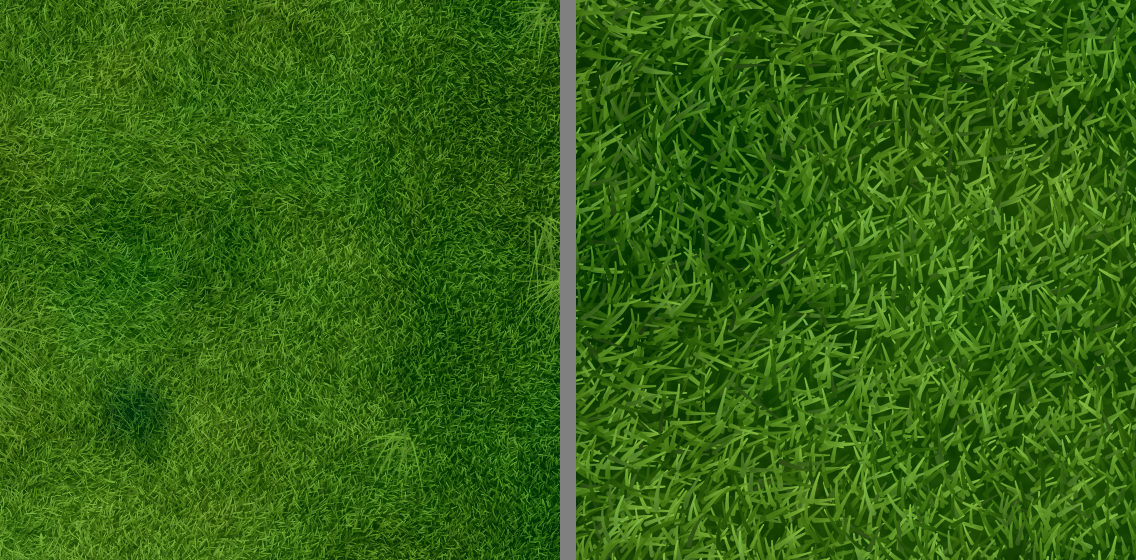
Left, the full canvas; right, a detail of the centre.
Write a Shadertoy shader that draws this texture.

```glsl
#define LAYERS 7
#define CELLS 72.0
#define BLADE_WIDTH 0.0013
#define CONTRAST 1.45
#define PATCHINESS 0.5
#define TUFTS 6
#define TUFT_BLADES 15

const vec3 DEEP_GREEN = vec3(0.09, 0.27, 0.01);
const vec3 MID_GREEN = vec3(0.23, 0.43, 0.055);
const vec3 LIGHT_GREEN = vec3(0.39, 0.60, 0.17);
const vec3 PALE_GREEN = vec3(0.33, 0.51, 0.20);
const vec3 TUFT_GREEN = vec3(0.44, 0.65, 0.20);

float hash(vec2 p) {
    vec3 q = fract(vec3(p.xyx) * 0.1031);
    q += dot(q, q.yzx + 33.33);
    return fract((q.x + q.y) * q.z);
}

float noise(vec2 p) {
    vec2 i = floor(p), f = fract(p);
    f = f * f * (3.0 - 2.0 * f);
    return mix(mix(hash(i), hash(i + vec2(1, 0)), f.x),
               mix(hash(i + vec2(0, 1)), hash(i + vec2(1, 1)), f.x), f.y);
}

float fbm(vec2 p) {
    float sum = 0.0, gain = 0.5;
    for (int i = 0; i < 4; i++) {
        sum += gain * noise(p);
        p = mat2(1.6, 1.2, -1.2, 1.6) * p + 7.3;
        gain *= 0.5;
    }
    return sum / 0.9375;
}

// Coverage of a tapered blade from its root; y is the position along it.
vec2 blade(vec2 p, vec2 dir, float len, float width, float soft) {
    float along = clamp(dot(p, dir) / len, 0.0, 1.0);
    float d = length(p - dir * len * along);
    float w = width * (1.0 - 0.6 * along);
    return vec2(1.0 - smoothstep(w - soft, w + soft, d), along);
}

// Overlapping short blades: x is tone, y is paleness.
vec2 lawn(vec2 uv, float soft) {
    vec2 turf = vec2(0.05, 0.0);
    float lean = 0.7 + 3.0 * (noise(uv * 7.0) - 0.5);
    float reach = mix(1.6, 0.95, smoothstep(0.3, 0.8, uv.x));
    for (int k = 0; k < LAYERS; k++) {
        vec2 grid = uv * CELLS + float(k) * vec2(37.37, 61.73);
        vec2 cell = floor(grid);
        for (int j = -1; j <= 1; j++)
        for (int i = -1; i <= 1; i++) {
            vec2 id = cell + vec2(i, j);
            float r = hash(id + 11.7);
            float angle = lean + 2.4 * (hash(id + 71.3) - 0.5);
            vec2 dir = vec2(cos(angle), sin(angle));
            float len = reach * mix(0.6, 1.0, r) / CELLS;
            vec2 center = id + vec2(hash(id + 3.1), hash(id + 47.9));
            vec2 p = (grid - center) / CELLS + dir * len * 0.5;
            vec2 b = blade(p, dir, len, BLADE_WIDTH * mix(0.75, 1.25, r), soft);
            float tone = mix(0.15, 1.0, hash(id + 23.5)) * mix(0.7, 1.1, b.y);
            float pale = step(0.84, hash(id + 91.1));
            turf = mix(turf, vec2(tone, pale), b.x);
        }
    }
    return turf;
}

// Fans of long blades: x, y of the root, heading, length.
vec2 tufts(vec2 uv, float soft) {
    vec4 fans[TUFTS] = vec4[TUFTS](
        vec4(0.985, 0.975, 3.9, 0.09), vec4(0.965, 0.60, 4.9, 0.11),
        vec4(1.01, 0.50, 3.7, 0.11), vec4(0.72, 0.215, 4.0, 0.085),
        vec4(-0.01, 0.40, 0.3, 0.13), vec4(-0.01, 0.30, 0.2, 0.08));
    vec2 cover = vec2(0.0);
    for (int t = 0; t < TUFTS; t++) {
        vec4 fan = fans[t];
        if (distance(uv, fan.xy) > fan.w * 1.5) continue;
        for (int k = 0; k < TUFT_BLADES; k++) {
            vec2 id = vec2(k, t) * 5.0;
            float angle = fan.z + 2.2 * (hash(id) - 0.5);
            vec2 root = fan.xy + 0.04 * (vec2(hash(id + 1.7), hash(id + 2.9)) - 0.5);
            vec2 p = uv - root;
            p.y += 2.0 * dot(p, p);
            float len = fan.w * mix(0.45, 1.0, hash(id + 4.3));
            vec2 b = blade(p, vec2(cos(angle), sin(angle)), len, 0.0019, soft);
            cover = mix(cover, vec2(0.75, hash(id + 8.1)), b.x);
        }
    }
    return cover;
}

void mainImage(out vec4 fragColor, in vec2 fragCoord) {
    vec2 uv = fragCoord / iResolution.y;
    float soft = 0.7 / iResolution.y;
    vec2 turf = lawn(uv, soft);

    // Broad light and shade, with one deep hollow
    float shade = PATCHINESS * (fbm(uv * 5.0 + 2.0) - 0.5) + 0.35 * (fbm(uv * 22.0) - 0.5);
    float hollow = exp(-dot(uv - vec2(0.24, 0.27), uv - vec2(0.24, 0.27)) / 0.0035);
    shade += 0.12 * smoothstep(0.5, 0.0, uv.y) * smoothstep(0.6, 0.0, uv.x);
    shade -= 0.45 * hollow + 0.1 * smoothstep(0.7, 1.0, uv.x);
    float grain = 0.2 * (noise(uv * 260.0) - 0.5);
    float tone = clamp((turf.x - 0.46) * CONTRAST + 0.5 + shade + grain, -0.25, 1.35);

    // Green ramp, pale blades and a slow drift from yellow to cool
    vec3 color = tone < 0.5 ? mix(DEEP_GREEN, MID_GREEN, tone * 2.0)
                            : mix(MID_GREEN, LIGHT_GREEN, tone * 2.0 - 1.0);
    color = mix(color, PALE_GREEN * (0.55 + 0.65 * tone), 0.6 * turf.y);
    float warmth = fbm(uv * 4.0 + 19.0) - 0.5 + 0.12 * (0.5 - uv.x);
    color.r += 0.13 * warmth - 0.04 * hollow;
    color.b += 0.05 * hollow;

    vec2 tuft = tufts(uv, soft);
    color = mix(color, TUFT_GREEN * mix(0.75, 1.15, tuft.y), tuft.x);
    fragColor = vec4(clamp(color, 0.0, 1.0), 1.0);
}
```
